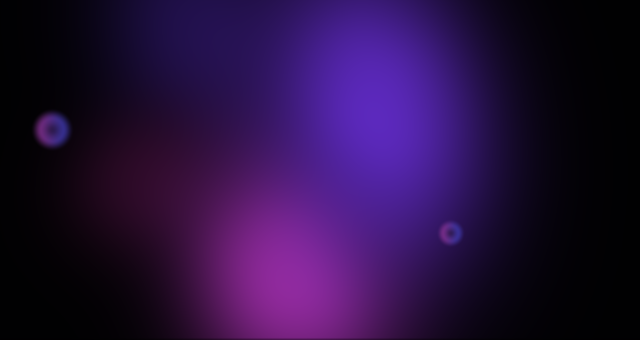
This background is drawn by a Shadertoy shader. Its source:

```glsl
const vec3 BASE    = vec3(0.004, 0.002, 0.008);
const vec3 INDIGO  = vec3(0.12, 0.06, 0.28);
const vec3 PLUM    = vec3(0.18, 0.04, 0.15);
const vec3 MAGENTA = vec3(0.58, 0.165, 0.61);
const vec3 VIOLET  = vec3(0.36, 0.16, 0.74);
const vec3 ORB_WARM = vec3(0.50, 0.19, 0.56);
const vec3 ORB_COOL = vec3(0.24, 0.21, 0.64);

// Soft elliptical falloff; lean turns its upright axis to the left
float glow(vec2 p, vec2 center, vec2 spread, float lean) {
    vec2 q = p - center;
    float c = cos(lean), s = sin(lean);
    vec2 local = vec2(dot(q, vec2(c, s)), dot(q, vec2(-s, c))) / spread;
    return exp(-0.5 * pow(dot(local, local), 1.12));
}

// Blurred ball with a dim core, warm on the left and cool on the right
vec3 addOrb(vec3 color, vec2 p, vec2 center, float radius) {
    vec2 q = (p - center) / radius;
    float disc = 1.0 - smoothstep(0.55, 1.15, length(q));
    float core = exp(-7.0 * dot(q, q));
    vec3 tint = mix(ORB_WARM, ORB_COOL, smoothstep(-0.75, 0.65, q.x));
    return mix(color, tint * (1.0 - 0.42 * core), 0.88 * disc);
}

// Gradient noise for a faint unevenness in the light
vec2 hashGradient(vec2 cell) {
    float angle = 6.2832 * fract(sin(dot(cell, vec2(127.1, 311.7))) * 43758.5);
    return vec2(cos(angle), sin(angle));
}

float gradientNoise(vec2 p) {
    vec2 i = floor(p), f = fract(p);
    vec2 u = f * f * f * (f * (f * 6.0 - 15.0) + 10.0);
    vec2 e = vec2(0.0, 1.0);
    float a = dot(hashGradient(i), f);
    float b = dot(hashGradient(i + e.yx), f - e.yx);
    float c = dot(hashGradient(i + e.xy), f - e.xy);
    float d = dot(hashGradient(i + e.yy), f - e.yy);
    return mix(mix(a, b, u.x), mix(c, d, u.x), u.y);
}

void mainImage(out vec4 fragColor, in vec2 fragCoord) {
    vec2 p = fragCoord / iResolution.y;
    vec3 color = BASE;

    // Dim glows on the left
    color = mix(color, INDIGO, glow(p, vec2(0.57, 0.91), vec2(0.20, 0.26), 0.2));
    color = mix(color, PLUM, 0.85 * glow(p, vec2(0.42, 0.47), vec2(0.17, 0.15), 0.6));

    // Main lights
    color = mix(color, MAGENTA, glow(p, vec2(0.855, 0.18), vec2(0.215, 0.27), 0.35));
    color = mix(color, VIOLET, glow(p, vec2(1.11, 0.67), vec2(0.235, 0.34), 0.25));
    color *= 1.0 + 0.02 * gradientNoise(p * 5.0);

    // Floating orbs
    color = addOrb(color, p, vec2(0.154, 0.618), 0.056);
    color = addOrb(color, p, vec2(1.326, 0.314), 0.037);

    // Thin shade along the lower edge
    color *= mix(0.6, 1.0, smoothstep(0.0, 0.008, p.y));

    fragColor = vec4(color, 1.0);
}
```
